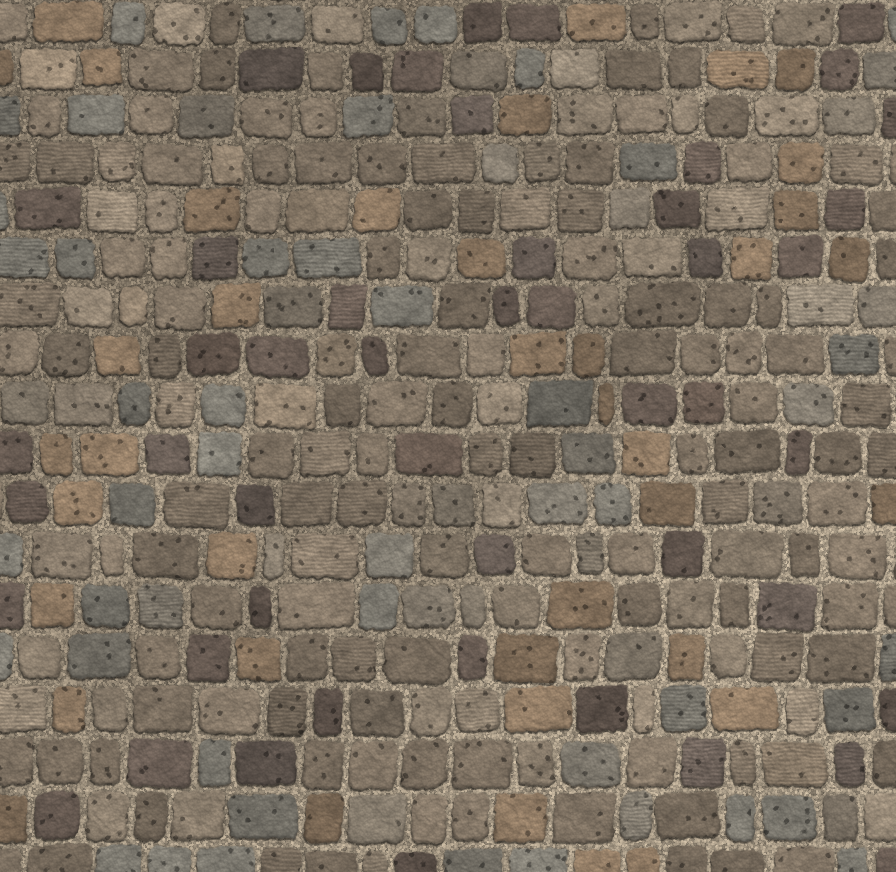
A WebGL 2 fragment shader for this texture:

```glsl
#version 300 es
precision highp float;
// Weathered cobblestone paving: uneven rows of squared stones in pale gritty mortar.
uniform vec2 u_resolution;
out vec4 outColor;

// Layout, in units of the canvas width
const float COLUMNS = 17.0;
const float ROWS_TOP = 19.1;      // row density at the top edge
const float ROWS_SLOPE = 1.6;     // rows grow taller towards the bottom
const float EDGE_JITTER = 0.56;   // spread of the stone widths
const vec2 GAP = vec2(0.0040, 0.0045);
const float RAGGED = 0.0026;
const vec2 LIGHT = vec2(0.0007, 0.0024);

// Colours
const vec3 STONE = vec3(0.465, 0.418, 0.362);
const vec3 COOL = vec3(0.445, 0.432, 0.398);
const vec3 WARM = vec3(0.515, 0.425, 0.335);
const vec3 DARK = vec3(0.345, 0.300, 0.275);
const vec3 PALE = vec3(0.545, 0.495, 0.430);
const vec3 MORTAR = vec3(0.625, 0.575, 0.500);
const vec3 SOIL = vec3(0.430, 0.390, 0.335);

struct Stone { float dist; vec2 local; vec2 id; };

float hash(vec2 p) {
  vec3 a = fract(p.xyx * vec3(0.1031, 0.1030, 0.0973));
  a += dot(a, a.yzx + 33.33);
  return fract((a.x + a.y) * a.z);
}

// Cellular noise: x = distance to the nearest point, y = its random value
vec2 cells(vec2 p) {
  vec2 base = floor(p), best = vec2(9.0, 0.0);
  for (int y = -1; y <= 1; y++)
    for (int x = -1; x <= 1; x++) {
      vec2 g = base + vec2(x, y);
      vec2 d = g + vec2(hash(g + 11.3), hash(g + 47.7)) - p;
      float l = dot(d, d);
      if (l < best.x) best = vec2(l, hash(g + 83.1));
    }
  return vec2(sqrt(best.x), best.y);
}

float waves(vec2 p) {
  return (sin(p.x + 1.7 * sin(p.y * 0.8)) + 0.6 * sin(p.y * 1.9 + 1.3 * sin(p.x * 1.4))
        + 0.4 * sin(p.x * 3.1 - p.y * 2.7)) * 0.5;
}

float jointAt(float column, float row) {
  return column + EDGE_JITTER * (hash(vec2(column, row) + 5.0) - 0.5);
}

// Signed distance to the stone whose cell holds p
Stone findStone(vec2 p, float height) {
  float t = 1.0 - p.y / height;
  float v = t * (ROWS_TOP - ROWS_SLOPE * t) + 0.045 * waves(vec2(p.x * 9.0, p.y * 3.0)) + 40.0;
  float row = floor(v);
  float pitch = height / (ROWS_TOP - 2.0 * ROWS_SLOPE * t);
  float u = p.x * COLUMNS + hash(vec2(row, 3.0)) + 20.0;
  float col = floor(u);
  if (u < jointAt(col, row)) col -= 1.0;
  else if (u >= jointAt(col + 1.0, row)) col += 1.0;
  float lo = jointAt(col, row), hi = jointAt(col + 1.0, row);
  vec2 id = vec2(col, row);
  vec2 q = vec2((u - 0.5 * (lo + hi)) / COLUMNS, (0.5 - fract(v)) * pitch);
  vec2 r = vec2(hash(id + 21.0), hash(id + 62.0));
  vec2 halfSize = 0.5 * vec2((hi - lo) / COLUMNS, pitch) - GAP * (0.65 + 0.75 * r.yx);
  // Lean, taper and ragged outline
  vec2 w = q + (r - 0.5) * vec2(0.0015, 0.003);
  w.x += w.y * (r.x - 0.5) * 0.18;
  w.y += w.x * (r.y - 0.5) * 0.13;
  w += 0.0011 * vec2(waves(q * 190.0 + r * 40.0), waves(q.yx * 210.0 + r.yx * 60.0));
  float corner = 0.005 + 0.007 * hash(id + 9.0);
  vec2 e = abs(w) - halfSize + corner;
  float d = length(max(e, 0.0)) + min(max(e.x, e.y), 0.0) - corner;
  d += RAGGED * (cells(p * 130.0).x - 0.45);
  return Stone(d, q, id);
}

// Fine relief of the stone faces
float relief(vec2 p) {
  return 0.5 * cells(p * 75.0 + 0.5 * waves(p * 120.0)).x + 0.3 * cells(p * 170.0).x + 0.2 * cells(p * 340.0).x;
}

vec3 stoneColor(Stone s, vec2 p) {
  float kind = hash(s.id + 31.0), tone = hash(s.id + 74.0);
  vec3 c = mix(STONE, COOL, smoothstep(0.55, 0.75, kind));
  c = mix(c, WARM, 0.8 * step(0.88, kind));
  c = mix(c, DARK, 0.8 * step(tone, 0.12));
  c = mix(c, PALE, 0.7 * step(0.84, tone));
  c *= 0.90 + 0.26 * hash(s.id + 55.0);
  // Stains, relief, layered faces and pits
  float bump = relief(p);
  c *= 1.0 + 0.07 * waves(p * 85.0 + s.id * 3.0) + 0.30 * (0.45 - bump);
  c *= 1.0 + 0.65 * (bump - relief(p + LIGHT * 0.7));
  float strata = sin(s.local.y * 1400.0 + 2.5 * waves(s.local * 90.0 + s.id));
  c *= 1.0 + 0.07 * strata * step(0.84, hash(s.id + 17.0));
  vec2 pit = cells(p * 62.0 + 7.0);
  c *= 1.0 - 0.38 * smoothstep(0.24, 0.10, pit.x + 0.08 * waves(p * 500.0)) * step(0.68, pit.y);
  // Rounded rim, darker on the lower side
  float rim = smoothstep(-0.0045, 0.0, s.dist);
  return c * (1.0 - rim * (0.12 - 0.13 * clamp(s.local.y * 70.0, -1.0, 1.0)));
}

vec3 mortarColor(vec2 p) {
  vec2 grit = cells(p * 370.0), clump = cells(p * 150.0);
  float clean = smoothstep(-0.65, 0.55, p.x - 1.1 * p.y + 0.3 * waves(p * 8.0) + 0.12 * waves(p * 35.0));
  vec3 c = mix(SOIL, MORTAR, 0.3 + 0.7 * clean);
  return c * (0.80 + 0.42 * grit.y - 0.20 * (grit.x - 0.4) - 0.22 * (clump.x - 0.45));
}

void main() {
  vec2 p = gl_FragCoord.xy / u_resolution.x;
  float height = u_resolution.y / u_resolution.x, px = 1.0 / u_resolution.x;
  Stone s = findStone(p, height);
  float above = findStone(p + LIGHT, height).dist;
  vec3 ground = mortarColor(p) * (1.0 - 0.42 * smoothstep(0.0012, -0.0012, above));
  ground *= 0.86 + 0.14 * smoothstep(0.0, 0.003, s.dist);
  vec3 color = mix(ground, stoneColor(s, p), smoothstep(px, -px, s.dist));
  color *= 1.02 + 0.04 * waves(p * 7.0 + 2.0);
  outColor = vec4(color, 1.0);
}
```
